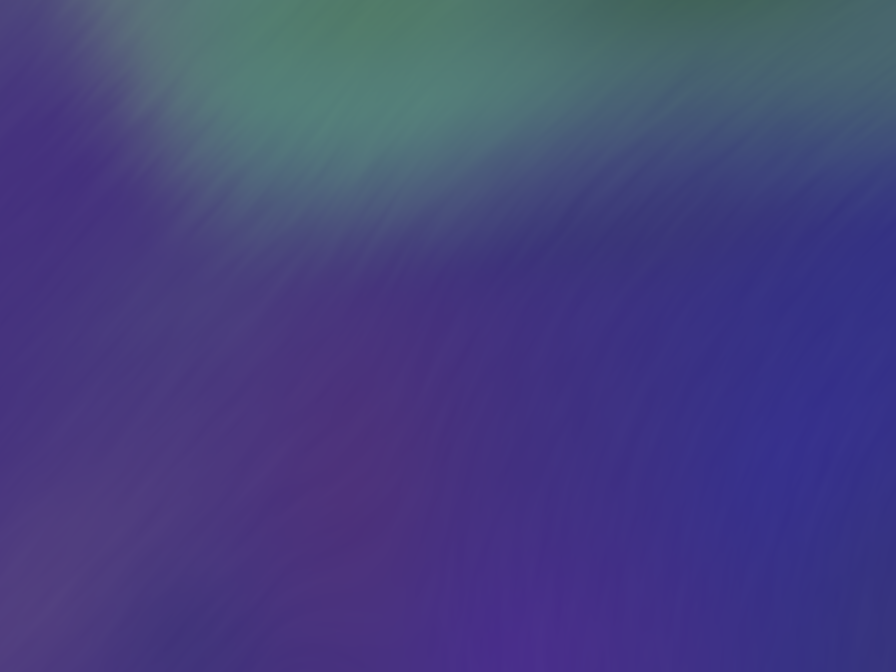
Give the GLSL for this background, as a Shadertoy shader.

```glsl
#define EDGE_HEIGHT 0.69
#define EDGE_SOFTNESS 0.15
#define LEFT_RISE 0.37
#define RIGHT_RISE 0.09
#define WARP_AMOUNT 0.012
#define STREAK_AMOUNT 0.014
#define STREAK_SCALE vec2(7.0, 48.0)
#define STREAK_ANGLE 0.85

const vec3 VIOLET = vec3(0.270, 0.192, 0.495);
const vec3 BLUE   = vec3(0.205, 0.195, 0.525);
const vec3 MAUVE  = vec3(0.325, 0.252, 0.500);
const vec3 PLUM   = vec3(0.310, 0.200, 0.480);
const vec3 ORCHID = vec3(0.290, 0.180, 0.550);
const vec3 INDIGO = vec3(0.215, 0.190, 0.560);
const vec3 NAVY   = vec3(0.225, 0.212, 0.465);
const vec3 SLATE  = vec3(0.295, 0.275, 0.490);
const vec3 TEAL   = vec3(0.330, 0.500, 0.480);
const vec3 STEEL  = vec3(0.285, 0.400, 0.440);
const vec3 MIST   = vec3(0.360, 0.430, 0.480);
const vec3 GREEN  = vec3(0.315, 0.480, 0.400);
const vec3 MOSS   = vec3(0.245, 0.385, 0.325);

vec2 rotate(vec2 p, float angle) {
    float c = cos(angle), s = sin(angle);
    return vec2(c * p.x + s * p.y, c * p.y - s * p.x);
}

vec2 hashGradient(vec2 cell) {
    vec3 q = fract(cell.xyx * vec3(0.1031, 0.1030, 0.0973));
    q += dot(q, q.yzx + 33.33);
    return 2.0 * fract((q.xx + q.yz) * q.zy) - 1.0;
}

float gradientNoise(vec2 p) {
    vec2 i = floor(p), f = fract(p);
    vec2 u = f * f * f * (f * (f * 6.0 - 15.0) + 10.0);
    vec2 x = vec2(1.0, 0.0), y = x.yx;
    float low = mix(dot(hashGradient(i), f),
                    dot(hashGradient(i + x), f - x), u.x);
    float high = mix(dot(hashGradient(i + y), f - y),
                     dot(hashGradient(i + 1.0), f - 1.0), u.x);
    return mix(low, high, u.y);
}

// Soft elliptical falloff
float glow(vec2 p, vec2 center, vec2 radius, float angle) {
    vec2 d = rotate(p - center, angle) / radius;
    return exp(-dot(d, d));
}

// Violet to blue ground with broad tints
vec3 groundColor(vec2 p) {
    vec3 color = mix(VIOLET, BLUE, smoothstep(0.4, 1.0, p.x));
    color = mix(color, MAUVE, 0.9 * glow(p, vec2(0.05, 0.12), vec2(0.36, 0.14), 0.95));
    color = mix(color, SLATE, 0.6 * glow(p, vec2(0.24, 0.58), vec2(0.20, 0.13), 0.8));
    color = mix(color, PLUM, 0.8 * glow(p, vec2(0.39, 0.27), vec2(0.11, 0.24), 0.0));
    color = mix(color, ORCHID, 0.9 * glow(p, vec2(0.58, 0.0), vec2(0.13, 0.20), 0.0));
    color = mix(color, ORCHID, 0.35 * glow(p, vec2(0.74, 0.05), vec2(0.12, 0.25), 0.0));
    color = mix(color, INDIGO, 0.8 * glow(p, vec2(0.90, 0.32), vec2(0.12, 0.17), -0.5));
    color = mix(color, NAVY, 0.8 * glow(p, vec2(0.70, 0.66), vec2(0.24, 0.08), 0.1));
    color = mix(color, NAVY, 0.5 * glow(p, vec2(1.0, 0.0), vec2(0.09, 0.25), 0.0));
    return mix(color, NAVY, 0.4 * glow(p, vec2(0.20, 0.04), vec2(0.09, 0.14), 0.0));
}

// Green and teal light along the top
vec3 lightColor(vec2 p) {
    vec3 color = mix(TEAL, STEEL, smoothstep(0.45, 0.8, p.x));
    color = mix(MIST, color, smoothstep(0.10, 0.32, p.x));
    color = mix(color, GREEN, 0.85 * glow(p, vec2(0.42, 1.0), vec2(0.17, 0.10), 0.2));
    return mix(color, MOSS, 0.85 * glow(p, vec2(0.79, 1.03), vec2(0.20, 0.09), 0.15));
}

// Curved lower border, softer towards the left
float lightMask(vec2 p) {
    float x = max(p.x, 0.0);
    float edge = EDGE_HEIGHT + RIGHT_RISE * smoothstep(0.35, 0.75, x)
               + LEFT_RISE * exp(-pow(x / 0.15, 1.8));
    float width = EDGE_SOFTNESS + 0.2 * exp(-x / 0.1);
    return smoothstep(-width, width, p.y - edge);
}

void mainImage(out vec4 fragColor, in vec2 fragCoord) {
    vec2 uv = fragCoord / iResolution.xy;
    vec2 canvas = fragCoord / iResolution.y;

    // Fine slanted brushwork
    float angle = STREAK_ANGLE + 0.5 * smoothstep(0.3, 0.5, uv.x) * (1.0 - uv.y);
    vec2 brush = rotate(canvas - vec2(0.5), angle) * STREAK_SCALE;
    float streak = gradientNoise(brush) + 0.5 * gradientNoise(brush * 2.1 + 17.0);
    float drift = gradientNoise(canvas * 5.0 + 9.0);
    vec2 p = uv + WARP_AMOUNT * vec2(0.6 * streak + drift, streak - drift);

    vec3 color = mix(groundColor(p), lightColor(p), lightMask(p));
    color += STREAK_AMOUNT * streak * vec3(0.8, 1.0, 0.6);
    fragColor = vec4(color, 1.0);
}
```
